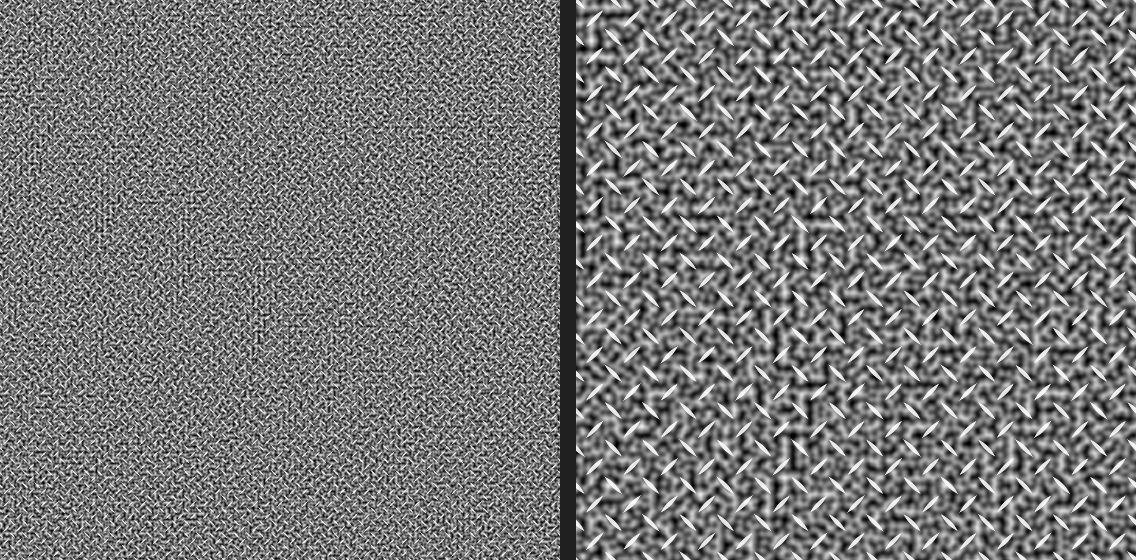
Left: the whole. Right: its middle third, enlarged.
A Shadertoy shader for this pattern:

```glsl
float hash(vec2 p) {
    return fract(sin(dot(p, vec2(127.1, 311.7))) * 43758.5453);
}

// Slope contribution of one lattice corner, wrapped to the lattice size
float cornerSlope(vec2 corner, vec2 toPoint, float cells) {
    float angle = 6.28319 * hash(mod(corner, cells));
    return dot(vec2(cos(angle), sin(angle)), toPoint);
}

float gradientNoise(vec2 p, float cells) {
    vec2 i = floor(p);
    vec2 f = fract(p);
    vec2 w = f * f * f * (f * (f * 6.0 - 15.0) + 10.0);
    vec2 e = vec2(1.0, 0.0);
    float low = mix(cornerSlope(i, f, cells),
                    cornerSlope(i + e, f - e, cells), w.x);
    float high = mix(cornerSlope(i + e.yx, f - e.yx, cells),
                     cornerSlope(i + 1.0, f - 1.0, cells), w.x);
    return mix(low, high, w.y);
}

// Pointed lens along y, from the overlap of two discs
float lensDistance(vec2 p, float halfLength, float halfWidth) {
    float sum = halfLength * halfLength / halfWidth;
    float radius = 0.5 * (sum + halfWidth);
    float offset = 0.5 * (sum - halfWidth);
    return length(vec2(abs(p.x) + offset, p.y)) - radius;
}

// One tread per cell; lean is +1 or -1
float treadDistance(vec2 grid, float lean) {
    vec2 p = fract(grid) - 0.5;
    p.x *= lean;
    vec2 diagonal = vec2(p.x - p.y, p.x + p.y) * 0.70711;
    return lensDistance(diagonal, 0.32, 0.055);
}

void mainImage(out vec4 fragColor, in vec2 fragCoord) {
    vec2 uv = fragCoord / iResolution.xy;

    // Fine metal grain
    float grain = gradientNoise(uv * 200.0, 200.0);
    float shade = 0.425 + 0.75 * grain;

    // Raised treads in staggered rows that lean opposite ways
    vec2 grid = uv * 45.0;
    float tread = min(treadDistance(grid, 1.0), treadDistance(grid + 0.5, -1.0));
    float pixel = 45.0 / min(iResolution.x, iResolution.y);
    float coverage = 1.0 - smoothstep(-0.5 * pixel, 0.5 * pixel, tread);

    // Polished tops
    shade = mix(shade, 0.93 + 0.1 * grain, coverage);

    fragColor = vec4(vec3(clamp(shade, 0.0, 1.0)), 1.0);
}
```
